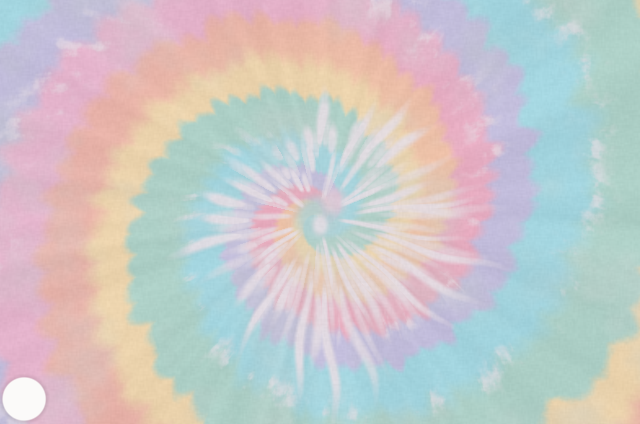
Write a WebGL 1 fragment shader that draws this texture.

```glsl
precision highp float;
// Pastel tie-dye spiral on woven cloth, with pale radial pleats and a plain disc in the corner.
uniform vec2 u_resolution;

const float TAU = 6.2831853;

float hash(vec2 p) {
  vec3 q = fract(vec3(p.xyx) * 0.1031);
  q += dot(q, q.yzx + 33.33);
  return fract((q.x + q.y) * q.z);
}

float noise(vec2 p) {
  vec2 i = floor(p);
  vec2 f = fract(p);
  f = f * f * (3.0 - 2.0 * f);
  return mix(mix(hash(i), hash(i + vec2(1.0, 0.0)), f.x),
             mix(hash(i + vec2(0.0, 1.0)), hash(i + vec2(1.0, 1.0)), f.x), f.y);
}

float fbm(vec2 p) {
  float sum = 0.0;
  float gain = 0.5;
  for (int i = 0; i < 4; i++) {
    sum += gain * noise(p);
    p = p * 2.03 + 17.1;
    gain *= 0.5;
  }
  return sum;
}

// Cyclic dye bands, phase running outward from 0 to 1
vec3 dye(float phase, float outer) {
  vec3 green = vec3(0.675, 0.81, 0.775);
  vec3 yellow = vec3(0.92, 0.825, 0.675);
  vec3 orange = mix(vec3(0.925, 0.755, 0.65), vec3(0.905, 0.695, 0.66), outer);
  vec3 pink = mix(vec3(0.905, 0.66, 0.735), vec3(0.89, 0.7, 0.795), outer);
  vec3 c = mix(green, yellow, smoothstep(-0.02, 0.025, phase));
  c = mix(c, orange, smoothstep(0.09, 0.18, phase));
  c = mix(c, pink, smoothstep(0.26, 0.32, phase));
  c = mix(c, vec3(0.755, 0.735, 0.855), smoothstep(0.42, 0.48, phase));
  c = mix(c, vec3(0.635, 0.83, 0.87), smoothstep(0.57, 0.62, phase));
  c = mix(c, green, smoothstep(0.73, 0.84, phase));
  return mix(c, yellow, smoothstep(0.98, 1.025, phase));
}

// Tapered undyed rays, one in each angular cell
float rays(float turn, float radius, float count, float reach, float seed) {
  float a = turn * count;
  float id = mod(floor(a), count);
  float h = hash(vec2(id, seed));
  float k = hash(vec2(id + 41.0, seed));
  float bend = 0.12 * sin(radius * 22.0 + h * TAU);
  float across = abs(fract(a) - 0.5 - 0.4 * (h - 0.5) - bend) * TAU * radius / count;
  float from = 0.035 + 0.13 * k;
  float to = from + reach * (0.35 + 0.65 * h);
  float along = clamp((radius - from) / (to - from), 0.0, 1.0);
  float width = 0.004 + 0.009 * sin(along * 3.14159) * (0.4 + k);
  float window = smoothstep(0.0, 0.15, along) * (1.0 - smoothstep(0.55, 1.0, along));
  return window * (1.0 - smoothstep(width * 0.2, width * 1.3, across));
}

void main() {
  vec2 uv = gl_FragCoord.xy / u_resolution.y;
  vec2 p = uv - vec2(0.751, 0.486);
  float radius = length(p) + 0.0001;
  vec2 dir = p / radius;
  float angle = atan(p.y, p.x);
  float turn = angle / TAU;

  // Spiral phase with scalloped, feathered band edges
  float pleat = noise(dir * 11.0 + radius * 2.0 + 30.0);
  float scallop = abs(sin(angle * 26.0 + 2.0 * noise(dir * 3.0 + 8.0)));
  float soak = fbm(uv * 22.0);
  float warp = 0.055 * (pleat - 0.5) + 0.028 * (0.6 - scallop) + 0.05 * (soak - 0.47);
  warp *= smoothstep(0.02, 0.18, radius);
  float phase = fract(2.01 * sqrt(radius) - 0.82 - turn + warp);
  vec3 col = dye(phase, smoothstep(0.25, 0.6, radius));
  col = mix(col, vec3(0.67, 0.81, 0.83), 0.8 * (1.0 - smoothstep(0.03, 0.07, radius)));

  // Washed-out patches and soft pleat shading
  col = mix(col, vec3(0.79, 0.82, 0.81), 0.35 * smoothstep(0.4, 0.75, fbm(uv * 6.0 + 4.0)));
  float fold = noise(dir * 17.0 + radius * 1.5 + 60.0);
  col += 0.035 * (fold - 0.5) * smoothstep(0.05, 0.15, radius);

  // Pale rays, longest toward the lower right
  float reach = 0.31 + 0.16 * cos(angle + 0.85);
  float pale = rays(turn, radius, 31.0, reach, 3.0);
  pale = max(pale, 0.85 * rays(turn + 0.013, radius, 23.0, reach * 0.8, 11.0));
  pale = max(pale, 0.6 * rays(turn + 0.007, radius, 47.0, reach * 0.9, 23.0));
  pale *= 0.65 + 0.6 * soak;

  // Broken flecks where lavender and blue meet their neighbours
  float grain = fbm(dir * 14.0 + radius * 9.0 + 80.0) * 0.6 + fbm(uv * 34.0) * 0.4;
  float edge = exp(-pow((phase - 0.43) / 0.07, 2.0)) + exp(-pow((phase - 0.79) / 0.05, 2.0));
  float fleck = smoothstep(0.5, 0.66, grain) * edge * smoothstep(0.15, 0.3, radius);
  pale = max(pale, 0.65 * fleck);

  // Knot at the centre
  float knot = 1.0 - smoothstep(0.008, 0.026, length((p - vec2(0.004, -0.017)) * vec2(1.0, 0.75)));
  float blush = 1.0 - smoothstep(0.012, 0.045, length(p - vec2(0.036, 0.04)));
  col = mix(col, vec3(0.89, 0.79, 0.83), 0.75 * blush);
  pale = max(pale, 0.85 * knot);
  col = mix(col, vec3(0.895, 0.865, 0.89), clamp(pale, 0.0, 0.9));

  // Woven cloth grain
  float weave = noise(uv * vec2(90.0, 260.0)) + noise(uv * vec2(260.0, 110.0)) - 1.0;
  col += 0.018 * weave;

  // Plain disc in the lower left corner
  float disc = length(uv - vec2(0.057, 0.059)) - 0.051;
  float pixel = 1.0 / u_resolution.y;
  col *= 1.0 - 0.08 * (1.0 - smoothstep(0.0, 0.012, disc));
  col = mix(col, vec3(0.985, 0.98, 0.975), 1.0 - smoothstep(-pixel, pixel, disc));

  gl_FragColor = vec4(clamp(col, 0.0, 1.0), 1.0);
}
```
